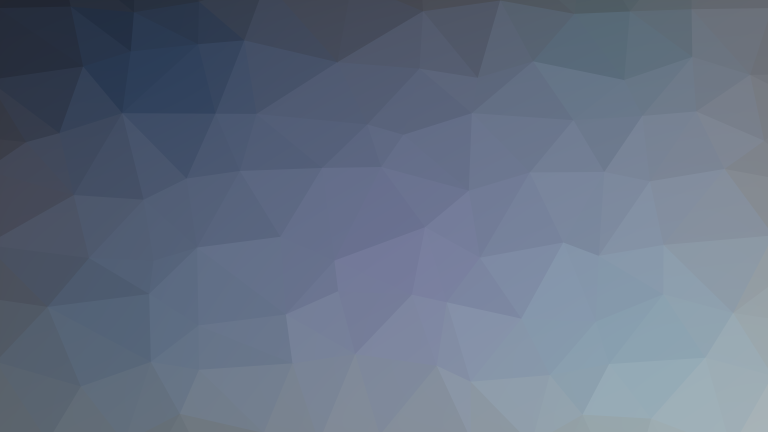
This background is drawn by a Shadertoy shader. Its source:

```glsl
const vec2 GRID = vec2(11.3, 7.0);      // mesh cells across the canvas
const float JITTER = 0.72;              // vertex scatter, in cells
const float STAGGER = 0.12;             // sideways shift of alternate rows
const float FACET_CONTRAST = 0.028;     // brightness spread between facets
const float SMOOTH_SHADE = 0.2;         // share of unfaceted gradient

const vec3 TOP_LEFT = vec3(0.14, 0.15, 0.19);
const vec3 TOP_RIGHT = vec3(0.40, 0.41, 0.44);
const vec3 BOTTOM_LEFT = vec3(0.36, 0.39, 0.42);
const vec3 BOTTOM_RIGHT = vec3(0.68, 0.71, 0.73);
const vec3 CENTRE_LIFT = vec3(0.02, 0.05, 0.12);
const vec3 NAVY_TINT = vec3(-0.07, -0.03, 0.00);
const vec3 SLATE_TINT = vec3(-0.04, -0.02, -0.01);
const vec3 TEAL_TINT = vec3(-0.03, 0.02, 0.015);
const vec3 VIOLET_TINT = vec3(0.01, -0.02, 0.01);
const vec3 WARM_TINT = vec3(0.03, 0.015, 0.02);

float hash(vec2 p) {
    return fract(sin(dot(p, vec2(127.1, 311.7))) * 43758.5453);
}

float cross2(vec2 a, vec2 b) {
    return a.x * b.y - a.y * b.x;
}

float glow(vec2 uv, vec2 centre, vec2 radius) {
    vec2 q = (uv - centre) / radius;
    return exp(-dot(q, q));
}

// Smooth colour field behind the facets
vec3 gradient(vec2 uv) {
    uv = clamp(uv, 0.0, 1.0);
    vec3 col = mix(mix(BOTTOM_LEFT, BOTTOM_RIGHT, uv.x),
                   mix(TOP_LEFT, TOP_RIGHT, uv.x), uv.y);
    vec2 arch = 4.0 * uv * (1.0 - uv);
    col += CENTRE_LIFT * pow(arch.x * arch.y, 0.6);
    col += NAVY_TINT * glow(uv, vec2(0.20, 0.86), vec2(0.15, 0.20));
    col += SLATE_TINT * glow(uv, vec2(0.16, 0.22), vec2(0.16, 0.22));
    col += TEAL_TINT * glow(uv, vec2(0.84, 0.18), vec2(0.18, 0.25));
    col += TEAL_TINT * glow(uv, vec2(0.80, 0.92), vec2(0.12, 0.20));
    col += VIOLET_TINT * glow(uv, vec2(0.53, 0.38), vec2(0.14, 0.22));
    col += WARM_TINT * glow(uv, vec2(0.00, 0.50), vec2(0.08, 0.22));
    return col;
}

// Scattered mesh vertex in height units
vec2 vertex(vec2 id, float aspect) {
    vec2 offset = JITTER * (vec2(hash(id), hash(id + 57.3)) - 0.5);
    offset.x += STAGGER * (2.0 * mod(id.y, 2.0) - 1.0);
    return (id + offset) / GRID * vec2(aspect, 1.0);
}

// Signed distance to the line a-b, positive on its left
float leftOf(vec2 p, vec2 a, vec2 b) {
    return cross2(b - a, p - a) / max(length(b - a), 1e-4);
}

// Adds one triangle, weighted by its pixel coverage
void addFacet(inout vec4 total, vec2 p, vec2 a, vec2 b, vec2 c, float aspect) {
    float dist = min(leftOf(p, a, b), min(leftOf(p, b, c), leftOf(p, c, a)));
    float cover = clamp(dist * iResolution.y + 0.5, 0.0, 1.0);
    if (cover <= 0.0) return;
    vec2 toUv = vec2(1.0 / aspect, 1.0);
    vec2 middle = (a + b + c) / 3.0 * toUv;
    vec3 col = mix(gradient(middle), gradient(p * toUv), SMOOTH_SHADE);
    col += FACET_CONTRAST * (hash(floor(middle * 400.0)) - 0.5);
    total += vec4(col, 1.0) * cover;
}

void mainImage(out vec4 fragColor, in vec2 fragCoord) {
    float aspect = iResolution.x / iResolution.y;
    vec2 uv = fragCoord / iResolution.xy;
    vec2 p = fragCoord / iResolution.y;
    vec2 cell = floor(uv * GRID);
    vec4 total = vec4(0.0);

    for (int j = -1; j <= 1; j++) {
        for (int i = -1; i <= 1; i++) {
            vec2 id = cell + vec2(float(i), float(j));
            vec2 a = vertex(id, aspect);
            vec2 b = vertex(id + vec2(1.0, 0.0), aspect);
            vec2 c = vertex(id + vec2(1.0, 1.0), aspect);
            vec2 d = vertex(id + vec2(0.0, 1.0), aspect);

            // Delaunay choice: sine of the summed angles at b and d
            float angles = cross2(c - b, a - b) * dot(a - d, c - d)
                         + dot(c - b, a - b) * cross2(a - d, c - d);
            if (angles > 0.0) {
                addFacet(total, p, a, b, c, aspect);
                addFacet(total, p, a, c, d, aspect);
            } else {
                addFacet(total, p, a, b, d, aspect);
                addFacet(total, p, b, c, d, aspect);
            }
        }
    }
    vec3 col = total.a > 0.0 ? total.rgb / total.a : gradient(uv);
    fragColor = vec4(col, 1.0);
}
```
